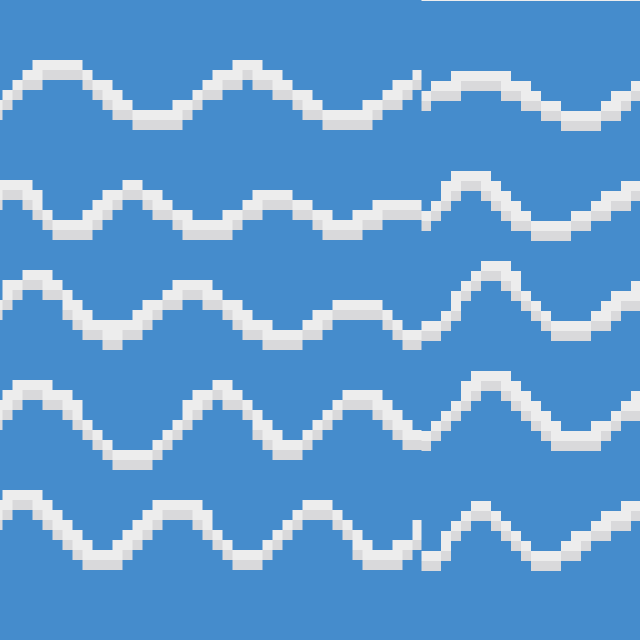
A Shadertoy shader for this pattern:

```glsl
// Five stepped foam lines on flat blue water, drawn on a coarse grid of blocks.
// Each line is a cosine with drifting level, fading height and a sine-warped phase;
// a seam splits the canvas into two panels whose grids and waves do not meet.
#define GRID 64.0
#define SEAM 42.125
#define LEFT_OFFSET vec2(0.25, 0.0)
#define RIGHT_OFFSET vec2(0.125, 0.09)
#define STEP_REACH 0.25
#define EDGE_LINE 0.08
#define WATER vec3(0.27, 0.55, 0.80)
#define FOAM vec3(0.93)
#define SHADE vec3(0.85, 0.85, 0.86)

const float PI = 3.14159265;

// shape: first crest, crest-to-trough length, slow warp, fast warp
// level: depth, depth drift, height, height drift
void leftWave(float y, out vec4 shape, out vec4 level) {
    if (y < 15.0) {
        shape = vec4(6.0, 9.45, 0.0, 0.0);
        level = vec4(8.5, 0.4, 2.8, -0.7);
    } else if (y < 25.0) {
        shape = vec4(1.35, 6.42, 0.0, -0.92);
        level = vec4(20.0, 0.8, 2.3, -1.2);
    } else if (y < 36.5) {
        shape = vec4(4.0, 7.75, 0.25, -0.9);
        level = vec4(29.5, 2.2, 2.8, -1.2);
    } else if (y < 48.0) {
        shape = vec4(2.5, 7.92, 3.75, 0.0);
        level = vec4(42.2, -1.4, 4.2, -2.2);
    } else {
        shape = vec4(2.25, 7.17, 1.15, 0.0);
        level = vec4(52.0, 0.7, 3.1, -0.7);
    }
}

// The right panel has one slow warp and a steady height per line
void rightWave(float y, out vec4 shape, out vec4 level) {
    shape = vec4(0.0);
    level = vec4(0.0);
    if (y < 15.0) {
        shape.xyz = vec3(47.3, 10.0, 1.0);
        level.xz = vec2(9.1, 2.0);
    } else if (y < 25.0) {
        shape.xyz = vec3(48.9, 8.83, -2.8);
        level.xz = vec2(19.6, 2.5);
    } else if (y < 36.5) {
        shape.xyz = vec3(51.3, 7.88, -2.5);
        level.xz = vec2(29.1, 3.0);
    } else if (y < 48.0) {
        shape.xyz = vec3(50.45, 8.42, -1.62);
        level.xz = vec2(40.1, 3.0);
    } else {
        shape.xyz = vec3(50.25, 7.16, -2.9);
        level.xz = vec2(52.6, 2.5);
    }
}

// Colour at a point in blocks, measured from the upper left
vec3 seaColor(vec2 p) {
    bool right = p.x > SEAM;
    if (right && p.y < EDGE_LINE) return FOAM;

    vec2 offset = right ? RIGHT_OFFSET : LEFT_OFFSET;
    float column = floor(p.x - offset.x) + 0.5 + offset.x;
    float y = floor(p.y - offset.y);
    vec4 shape, level;
    if (right) rightWave(p.y, shape, level);
    else leftWave(p.y, shape, level);

    // Warped phase and local height of the line in this column
    float t = right ? (column - SEAM) / (GRID - SEAM) : column / SEAM;
    float x = column - shape.z * sin(PI * t) - shape.w * sin(2.0 * PI * t);
    float depth = level.x + level.y * t - offset.y;
    float height = level.z + level.w * t;

    // Two points per column let steep steps join into taller blocks
    vec2 phase = (x - shape.x + vec2(-STEP_REACH, STEP_REACH)) * PI / shape.y;
    vec2 rise = floor(depth - height * cos(phase) + 0.5);
    float top = min(rise.x, rise.y);
    float bottom = max(rise.x, rise.y);
    if (y < top || y > bottom + 1.0) return WATER;
    return y > bottom ? SHADE : FOAM;
}

void mainImage(out vec4 fragColor, in vec2 fragCoord) {
    // Average four points to smooth the block edges
    vec3 total = vec3(0.0);
    for (int i = 0; i < 4; i++) {
        vec2 shift = vec2(i % 2, i / 2) * 0.5 - 0.25;
        vec2 uv = (fragCoord + shift) / iResolution.xy;
        total += seaColor(vec2(uv.x, 1.0 - uv.y) * GRID);
    }
    fragColor = vec4(total * 0.25, 1.0);
}
```
